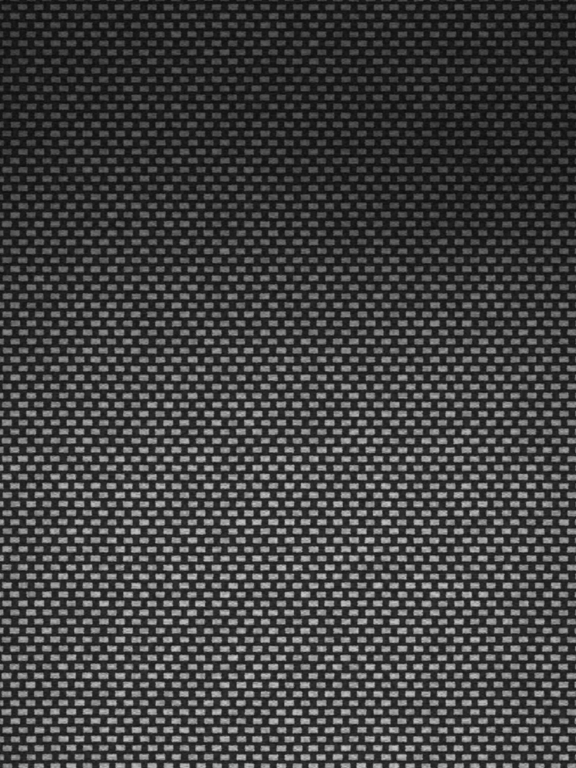
A Shadertoy shader for this texture:

```glsl
float hash(vec2 p) {
    vec3 q = fract(p.xyx * vec3(0.1031, 0.103, 0.0973));
    q += dot(q, q.yzx + 33.33);
    return fract((q.x + q.y) * q.z);
}

float noise(vec2 p) {
    vec2 i = floor(p), f = fract(p);
    f = f * f * (3.0 - 2.0 * f);
    return mix(mix(hash(i), hash(i + vec2(1, 0)), f.x),
               mix(hash(i + vec2(0, 1)), hash(i + vec2(1, 1)), f.x), f.y);
}

float roundedBox(vec2 p, vec2 halfSize, float radius) {
    vec2 d = abs(p) - halfSize + radius;
    return length(max(d, 0.0)) + min(max(d.x, d.y), 0.0) - radius;
}

// Broad light falling off upwards, with a shadow at the upper right
float lighting(vec2 uv) {
    float light = mix(0.29, 0.64, 1.0 - smoothstep(0.3, 0.92, uv.y));
    vec2 shade = (uv - vec2(0.76, 0.75)) / vec2(0.28, 0.13);
    light *= 1.0 - 0.2 * exp(-dot(shade, shade));
    float side = abs(uv.x - 0.5) * 2.0;
    return light * (1.0 - 0.13 * side * side * side);
}

void mainImage(out vec4 fragColor, in vec2 fragCoord) {
    vec2 uv = fragCoord / iResolution.xy;
    float pixel = 1.0 / iResolution.y;

    // Staggered cells, with a slight waver in the threads
    vec2 grid = uv * vec2(35.7, 85.0) + vec2(0.07, 0.3);
    grid += 0.06 * (vec2(noise(uv * 9.0), noise(uv * 8.0 + 40.0)) - 0.5);
    float row = floor(grid.y);
    grid.x += 0.5 * mod(row, 2.0);
    vec2 cell = floor(grid);
    vec2 local = (fract(grid) - 0.5) * vec2(0.75 / 35.7, 1.0 / 85.0);

    // Raised weft stitches vary a little in size, with frayed soft edges
    float variation = hash(cell + 7.0);
    local += (vec2(hash(cell + 19.0), hash(cell + 53.0)) - 0.5) * vec2(0.0008, 0.0003);
    vec2 halfSize = vec2(0.0061, 0.0038) * (0.96 + 0.08 * variation);
    float edge = roundedBox(local, halfSize, 0.0016);
    edge += 0.0007 * (noise(uv * vec2(330.0, 440.0) + 9.0) - 0.5);
    float soft = max(pixel * 0.8, 0.0017);
    float stitch = 1.0 - smoothstep(-soft, soft, edge);

    // Fibre grain and rounded shading
    float fibre = noise(uv * vec2(240.0, 500.0));
    float light = lighting(uv);
    float crown = 1.04 - 0.08 * pow(abs(local.y) / 0.0038, 2.0);
    float thread = light * crown * (0.92 + 0.12 * variation + 0.3 * (fibre - 0.5));

    // Dark warp, catching a little light between neighbouring stitches
    float warp = 0.035 + 0.165 * light + 0.06 * (fibre - 0.5) * (0.4 + light);
    warp *= 0.92 + 0.22 * smoothstep(0.003, 0.0095, abs(local.x));

    float value = mix(warp, thread, stitch);
    value += 0.03 * (noise(uv * vec2(384.0, 512.0)) - 0.5);
    fragColor = vec4(vec3(clamp(value, 0.0, 1.0)), 1.0);
}
```
